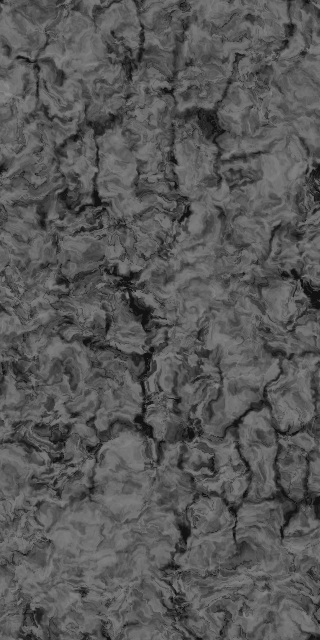
Reproduce this texture procedurally as a Shadertoy shader.

```glsl
const float BASE_TONE = 0.408;
const float DARKEST = 0.07;
const float HIGHLIGHT_KNEE = 0.43;
const float WARP_AMOUNT = 0.13;
const vec2 PLATE_FREQ = vec2(7.0, 4.5);
const vec2 FIBRE_FREQ = vec2(65.0, 17.0);
const vec2 GRAIN_FREQ = vec2(52.0, 70.0);
const vec2 FLAKE_FREQ = vec2(15.0, 19.0);
const vec2 LIGHT_STEP = vec2(-0.14, 0.24);
const float RELIEF_DEPTH = 0.5;
const float CRACK_DEPTH = 0.20;
const float CREVICE_DEPTH = 0.13;
const float PIT_DEPTH = 0.16;
const float VEIN_GAIN = 0.09;

float hash(vec2 p) {
    return fract(sin(dot(p, vec2(127.1, 311.7))) * 43758.5453);
}

float noise(vec2 p) {
    vec2 i = floor(p), f = fract(p);
    f = f * f * (3.0 - 2.0 * f);
    return mix(mix(hash(i), hash(i + vec2(1, 0)), f.x),
               mix(hash(i + vec2(0, 1)), hash(i + vec2(1, 1)), f.x), f.y);
}

mat2 rotation(float a) {
    return mat2(cos(a), sin(a), -sin(a), cos(a));
}

// Layered noise, normalised to 0..1
float fbm(vec2 p, int octaves) {
    float sum = 0.0, total = 0.0, amp = 1.0;
    for (int i = 0; i < octaves; i++) {
        sum += amp * noise(p);
        total += amp;
        amp *= 0.56;
        p = rotation(0.35) * p * 2.03 + 17.3;
    }
    return sum / total;
}

// Bark plates: x = closeness to the seam, y = random value per plate
vec2 plates(vec2 p) {
    vec2 cell = floor(p);
    float nearest = 9.0, second = 9.0, id = 0.0;
    for (int y = -1; y <= 1; y++)
    for (int x = -1; x <= 1; x++) {
        vec2 c = cell + vec2(x, y);
        vec2 centre = c + 0.1 + 0.8 * vec2(hash(c), hash(c + 41.7));
        float d = length(p - centre);
        if (d < nearest) {
            second = nearest;
            nearest = d;
            id = hash(c + 9.2);
        } else {
            second = min(second, d);
        }
    }
    return vec2(second - nearest, id);
}

// Thin line along the middle contour of a noise value
float contour(float value, float width) {
    return 1.0 - smoothstep(0.0, width, abs(value - 0.5));
}

void mainImage(out vec4 fragColor, in vec2 fragCoord) {
    vec2 p = fragCoord / iResolution.x;

    // Crumpled coordinates
    vec2 warp = vec2(fbm(p * 9.0, 5), fbm(p * 9.0 + 31.0, 5)) - 0.5;
    vec2 q = p + WARP_AMOUNT * warp;

    vec2 plate = plates(q * PLATE_FREQ);
    float rough = 0.75 * fbm(q * vec2(5.0, 3.5) + 7.0, 4) + 0.25 * plate.y;
    rough = smoothstep(0.36, 0.62, rough);

    // Fibres leaning with each plate, and fine grain
    vec2 leaning = rotation(1.4 * (plate.y - 0.5)) * q;
    float fibre = fbm(leaning * FIBRE_FREQ, 3);
    float grain = fbm(q * GRAIN_FREQ, 3);

    // Flaky relief lit from above left
    vec2 flakePos = q * FLAKE_FREQ;
    float flake = fbm(flakePos, 5);
    float relief = flake - fbm(flakePos + LIGHT_STEP, 5);
    float crevice = contour(flake, 0.04) * rough;

    // Broken seams, upright dark pits and sparse pale veins
    float seamMask = smoothstep(0.43, 0.64, fbm(p * vec2(8.0, 5.0) + 3.0, 3));
    float crack = (1.0 - smoothstep(0.02, 0.17, plate.x)) * seamMask;
    float pit = smoothstep(0.58, 0.72, fbm(q * vec2(11.0, 5.5) + 50.0, 4));
    pit *= smoothstep(0.32, 0.62, 1.0 - grain);
    float veinMask = smoothstep(0.48, 0.66, fbm(p * 6.0 + 77.0, 3));
    float vein = contour(fbm(q * vec2(10.0, 6.0) + 23.0, 4), 0.022) * veinMask;

    float tone = BASE_TONE + 0.05 * (plate.y - 0.5) - 0.045 * rough;
    tone += 0.22 * (fibre - 0.5) * (1.0 - 0.5 * rough);
    tone += 0.32 * (grain - 0.5) * mix(0.5, 1.0, rough);
    tone += RELIEF_DEPTH * relief + VEIN_GAIN * vein;
    tone -= CREVICE_DEPTH * crevice + CRACK_DEPTH * crack + PIT_DEPTH * pit;

    // Soft highlights
    tone -= 0.5 * max(tone - HIGHLIGHT_KNEE, 0.0);
    fragColor = vec4(vec3(max(tone, DARKEST)), 1.0);
}
```
